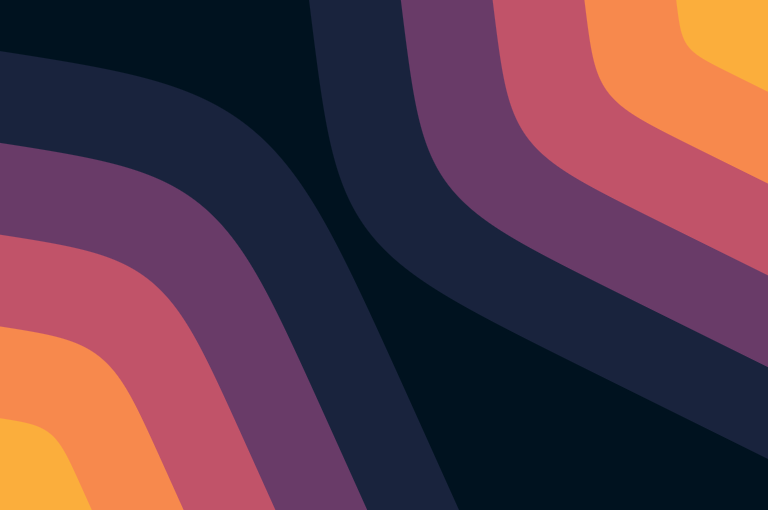
Give the GLSL for this background, as a WebGL 1 fragment shader.

```glsl
precision highp float;
// Two stacks of nested, rounded bands in warm sunset colours, growing from the
// lower left and upper right corners over a near-black ground. Each stack is
// a scaled family of one outline: the smooth maximum of two sloping lines.

uniform vec2 u_resolution;

#define BAND_WIDTH 0.18               // band spacing, in canvas heights
#define LOWER_SLOPES vec2(0.45, 0.15) // lean of the side and cap lines
#define LOWER_SHARPNESS 8.0           // higher gives a tighter bend
#define UPPER_SLOPES vec2(0.12, 0.495)
#define UPPER_SHARPNESS 10.0

const vec3 GROUND = vec3(0.000, 0.071, 0.122);
const vec3 NAVY   = vec3(0.098, 0.137, 0.239);
const vec3 PLUM   = vec3(0.412, 0.231, 0.408);
const vec3 ROSE   = vec3(0.757, 0.325, 0.412);
const vec3 ORANGE = vec3(0.969, 0.537, 0.302);
const vec3 AMBER  = vec3(0.984, 0.682, 0.235);

// Band coordinate around a corner; whole numbers lie on the outlines.
float bandLevel(vec2 fromCorner, vec2 slopes, float sharpness) {
    vec2 lines = (fromCorner + slopes * fromCorner.yx) / BAND_WIDTH;
    float high = max(lines.x, lines.y);
    float low = min(lines.x, lines.y);
    return high * pow(1.0 + pow(low / high, sharpness), 1.0 / sharpness);
}

// Antialiased coverage of everything inside one outline.
float inside(float level, float outline, float pixel) {
    return clamp((outline - level) / pixel + 0.5, 0.0, 1.0);
}

void main() {
    vec2 p = gl_FragCoord.xy / u_resolution.y;
    vec2 upperRight = vec2(u_resolution.x / u_resolution.y, 1.0);

    // Nearest stack
    float level = min(bandLevel(p, LOWER_SLOPES, LOWER_SHARPNESS),
                      bandLevel(upperRight - p, UPPER_SLOPES, UPPER_SHARPNESS));
    float pixel = 1.1 / (u_resolution.y * BAND_WIDTH);

    // Paint from the outermost band inwards
    vec3 color = GROUND;
    color = mix(color, NAVY,   inside(level, 5.0, pixel));
    color = mix(color, PLUM,   inside(level, 4.0, pixel));
    color = mix(color, ROSE,   inside(level, 3.0, pixel));
    color = mix(color, ORANGE, inside(level, 2.0, pixel));
    color = mix(color, AMBER,  inside(level, 1.0, pixel));

    gl_FragColor = vec4(color, 1.0);
}
```
